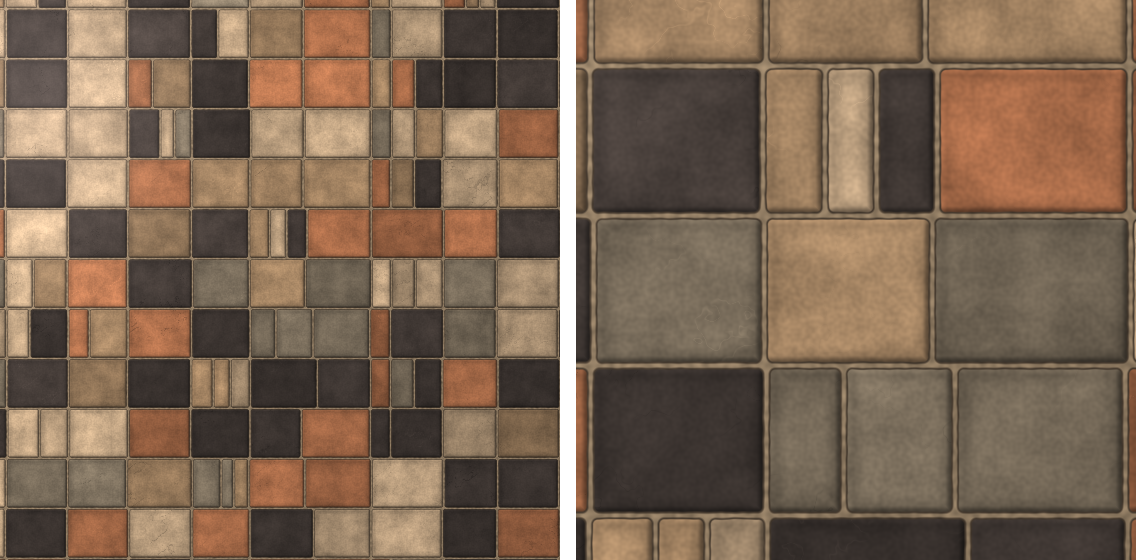
Left, the full canvas; right, a detail of the centre.
A WebGL 2 fragment shader for this texture:

```glsl
#version 300 es
precision highp float;

uniform vec2 u_resolution;
out vec4 fragColor;

const float ROW_HEIGHT = 0.0892;
const float ROW_OFFSET = 0.003;
const float HALF_GROUT = 0.0023;
const float CORNER = 0.003;
const int COLUMNS = 11;
const int SHIFTED_EDGE = 6;
const int NARROW_COLUMN = 7;
const float EDGES[12] = float[12](-0.1, 0.011, 0.121, 0.228, 0.342, 0.446,
                                  0.543, 0.662, 0.791, 0.888, 0.999, 1.1);

const vec3 CHARCOAL = vec3(0.235, 0.205, 0.190);
const vec3 TERRACOTTA = vec3(0.635, 0.405, 0.275);
const vec3 SAND = vec3(0.700, 0.595, 0.475);
const vec3 TAN = vec3(0.590, 0.475, 0.355);
const vec3 GREY_STONE = vec3(0.485, 0.435, 0.365);
const vec3 GROUT_DARK = vec3(0.27, 0.225, 0.18);
const vec3 GROUT_LIGHT = vec3(0.57, 0.49, 0.39);

struct Tile { float left; float right; vec2 id; };

// Integer hash of a lattice cell, two values in 0..1
vec2 hash2(vec2 cell) {
  uvec2 v = uvec2(ivec2(floor(cell))) * 1664525u + 1013904223u;
  v.x += v.y * 1664525u;
  v.y += v.x * 1664525u;
  v ^= v >> 16u;
  v.x += v.y * 1664525u;
  v.y += v.x * 1664525u;
  v ^= v >> 16u;
  return vec2(v >> 8u) / 16777216.0;
}

float cornerSlope(vec2 cell, vec2 offset) {
  float angle = 6.2832 * hash2(cell).x;
  return dot(vec2(cos(angle), sin(angle)), offset);
}

float gradientNoise(vec2 p) {
  vec2 i = floor(p), f = fract(p);
  vec2 w = f * f * f * (f * (f * 6.0 - 15.0) + 10.0);
  vec2 e = vec2(1.0, 0.0);
  float low = mix(cornerSlope(i, f), cornerSlope(i + e, f - e), w.x);
  float high = mix(cornerSlope(i + e.yx, f - e.yx), cornerSlope(i + 1.0, f - 1.0), w.x);
  return mix(low, high, w.y);
}

float fbm(vec2 p) {
  float sum = 0.0, gain = 0.6;
  for (int i = 0; i < 4; i++) {
    sum += gain * gradientNoise(p);
    p = p * 2.1 + 17.3;
    gain *= 0.55;
  }
  return sum;
}

float roundedBox(vec2 p, vec2 halfSize, float radius) {
  vec2 q = abs(p) - halfSize + radius;
  return length(max(q, 0.0)) + min(max(q.x, q.y), 0.0) - radius;
}

// Shared column lines, with one joint that wanders in the lower rows
float columnEdge(int i, float row) {
  vec2 h = hash2(vec2(float(i) + 40.0, row));
  float wander = (i == SHIFTED_EDGE && row < 7.0) ? (h.y - 0.35) * 0.06 : 0.0;
  return EDGES[i] + (h.x - 0.5) * 0.004 + wander;
}

void cutTile(inout Tile tile, float x, float cut) {
  if (x < cut) {
    tile.right = min(tile.right, cut);
  } else {
    tile.left = max(tile.left, cut);
    tile.id.x += 13.0;
  }
}

// Find the column, then split some cells into two or three strips
Tile findTile(float x, float row) {
  Tile tile = Tile(0.0, 1.0, vec2(0.0, row));
  for (int i = 0; i < COLUMNS; i++) {
    float left = columnEdge(i, row), right = columnEdge(i + 1, row);
    if (x < left || x >= right) continue;
    tile = Tile(left, right, vec2(float(i), row));
    bool narrow = i == NARROW_COLUMN;
    float chance = narrow ? 0.65 : 0.14;
    vec2 h = hash2(vec2(float(i), row + 70.0));
    if (h.x < chance) {
      float cut = narrow ? 0.28 : mix(0.32, 0.58, h.y);
      cutTile(tile, x, mix(left, right, cut));
      if (h.x < chance * 0.35) cutTile(tile, x, mix(left, right, mix(cut, 1.0, 0.46)));
    }
  }
  return tile;
}

vec3 glazeColour(float pick) {
  if (pick < 0.29) return CHARCOAL;
  if (pick < 0.45) return TERRACOTTA;
  if (pick < 0.73) return SAND;
  return pick < 0.88 ? TAN : GREY_STONE;
}

// Mottling, pores and hairline veins on one tile
vec3 wornSurface(vec3 base, vec2 p, vec2 seed) {
  vec2 q = p + seed * 9.0;
  float clouds = fbm(q * 24.0);
  float grain = gradientNoise(q * 330.0) + 0.6 * gradientNoise(q * 150.0);
  float field = gradientNoise(q * vec2(22.0, 30.0) + clouds * 1.6);
  float vein = 1.0 - smoothstep(0.0, 0.035, abs(field));
  float patches = smoothstep(0.0, 0.3, gradientNoise(q * 17.0 + 5.0));
  vec3 tone = base * (1.0 + 0.30 * clouds + 0.09 * grain);
  return tone * (1.0 + (seed.x - 0.6) * 0.3 * vein * patches);
}

void main() {
  vec2 uv = gl_FragCoord.xy / u_resolution;
  float pixel = 1.0 / min(u_resolution.x, u_resolution.y);
  float row = floor((uv.y - ROW_OFFSET) / ROW_HEIGHT);
  Tile tile = findTile(uv.x, row);

  vec2 centre = vec2(0.5 * (tile.left + tile.right), (row + 0.5) * ROW_HEIGHT + ROW_OFFSET);
  vec2 halfSize = 0.5 * vec2(tile.right - tile.left, ROW_HEIGHT) - HALF_GROUT;
  vec2 p = uv - centre;
  float d = roundedBox(p, halfSize, CORNER) + 0.0005 * gradientNoise(uv * 130.0);

  // Tile face with worn rim and bevel lit from the upper left
  vec2 seed = hash2(tile.id + 200.0);
  vec3 face = glazeColour(hash2(tile.id + 310.0).x) * mix(0.87, 1.13, seed.y);
  face = wornSurface(face, uv, seed);
  face *= 1.03 - 0.16 * smoothstep(-0.012, 0.0, d);
  vec2 lit = 1.0 - smoothstep(0.0, 0.004, vec2(halfSize.x + p.x, halfSize.y - p.y));
  vec2 shade = 1.0 - smoothstep(0.0, 0.004, vec2(halfSize.x - p.x, halfSize.y + p.y));
  face *= 1.0 + 0.18 * max(lit.x * 0.6, lit.y) - 0.35 * max(shade.x, shade.y);

  // Grout ridge between dark recesses
  vec3 grout = mix(GROUT_DARK, GROUT_LIGHT, smoothstep(0.0003, 0.0018, d));
  grout *= 1.0 + 0.25 * gradientNoise(uv * 210.0);
  vec3 colour = mix(face, grout, smoothstep(-pixel, pixel, d));

  // Soft room light and glaze sheen
  vec2 glow = (uv - vec2(0.07, 0.82)) * vec2(4.5, 3.5);
  colour *= mix(0.93, 1.08, smoothstep(-0.6, 0.8, uv.y - uv.x));
  colour += vec3(0.13, 0.12, 0.12) * exp(-dot(glow, glow));
  fragColor = vec4(clamp(colour, 0.0, 1.0), 1.0);
}
```
